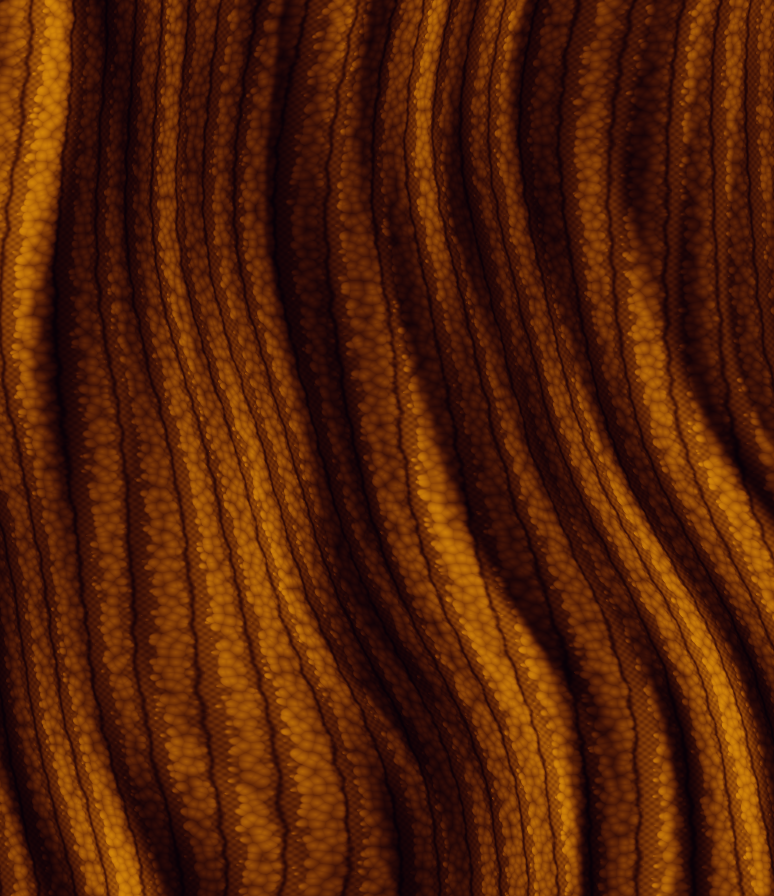
Give the GLSL for this texture, as a Shadertoy shader.

```glsl
// Draped ribbed cloth in amber and dark brown. Leaning asymmetric folds give
// the light; narrower ribs of ragged tufts (cellular noise), flat knit and
// dark grooves cross the folds at a slight angle.

float hash1(float n) { return fract(sin(n * 91.7 + 3.1) * 4375.5); }

vec2 hash2(vec2 c) {
    return fract(sin(vec2(dot(c, vec2(127.1, 311.7)),
                          dot(c, vec2(269.5, 183.3)))) * 4375.5);
}

// Distance to the nearest scattered point, one point per cell
float cellular(vec2 p) {
    vec2 cell = floor(p), f = fract(p);
    float nearest = 2.0;
    for (int j = -1; j <= 1; j++)
    for (int i = -1; i <= 1; i++) {
        vec2 o = vec2(i, j);
        nearest = min(nearest, length(o + hash2(cell + o) - f));
    }
    return nearest;
}

// Sideways drift of the cloth: left at the top, then sweeping right
float lean(vec2 p) {
    float down = 1.0 - p.y;
    float sweep = 0.1 * sin(4.2 * (down - 0.62)) + 0.1 * down;
    return sweep * mix(0.4, 1.0, smoothstep(-0.1, 0.6, p.x))
         + 0.008 * sin(13.0 * down + 6.0 * p.x);
}

// Row of folds: slow rise, steep shaded right side, fading along the length
float folds(float across, float along) {
    float h = hash1(floor(across)), s = fract(across);
    float ridge = smoothstep(0.05, 0.68, s) * (1.0 - smoothstep(0.74, 0.97, s));
    return ridge * mix(0.4, 1.0, h) * (0.62 + 0.38 * sin(6.0 * along + 44.0 * h));
}

// Reflectance of the ribs: tufted strips on a fine knit
float ribs(float across, float along) {
    float id = floor(across), q = fract(across) - 0.5;
    float tuft = cellular(vec2(across * 4.6, along * 105.0));
    float clump = cellular(vec2(across * 2.1, along * 48.0) + 17.0);

    float ragged = 0.32 * (tuft - 0.45) + 0.2 * (clump - 0.45);
    float halfWidth = mix(0.15, 0.33, hash1(id + 8.0));
    float pile = 1.0 - smoothstep(-0.06, 0.06, abs(q) - halfWidth + ragged);

    float knit = 0.62 + 0.12 * sin(across * 35.0) * sin(along * 800.0);
    float fuzz = (1.4 - 0.85 * tuft - 0.2 * clump) * (1.0 - 0.5 * q);
    float groove = exp(-pow((q - 0.39 + 0.12 * (clump - 0.45)) / 0.055, 2.0));
    return mix(knit, fuzz, pile) * (1.0 - 0.6 * groove);
}

// Brown to gold ramp, driven by its red level
vec3 amber(float red) {
    return vec3(red, 0.72 * pow(red, 1.65), 0.022 + 0.015 * red * red);
}

void mainImage(out vec4 fragColor, in vec2 fragCoord) {
    vec2 p = fragCoord / iResolution.y;
    float drift = lean(p);
    float u = p.x - drift;

    // Broad folds with smaller creases between them
    float broad = folds(7.0 * u + 0.4 * sin(9.0 * u + 1.0)
                      + 0.25 * sin(5.0 * p.y + 4.0 * p.x), p.y);
    float crease = folds(15.0 * u + 0.6 * sin(11.0 * u + 2.0)
                       + 0.4 * sin(7.0 * p.y - 3.0 * p.x) + 40.0, p.y);
    float light = 0.1 + 1.05 * broad + 0.35 * crease;

    // Ribs lean less than the folds and bunch together in places
    float across = 24.0 * (p.x - 0.75 * drift) + 0.5 * sin(17.0 * u + 3.0 * p.y);
    float shade = light * ribs(across, p.y);

    // Soft shoulder keeps the highlights golden
    fragColor = vec4(amber(0.88 * (1.0 - exp(-1.6 * shade))), 1.0);
}
```
